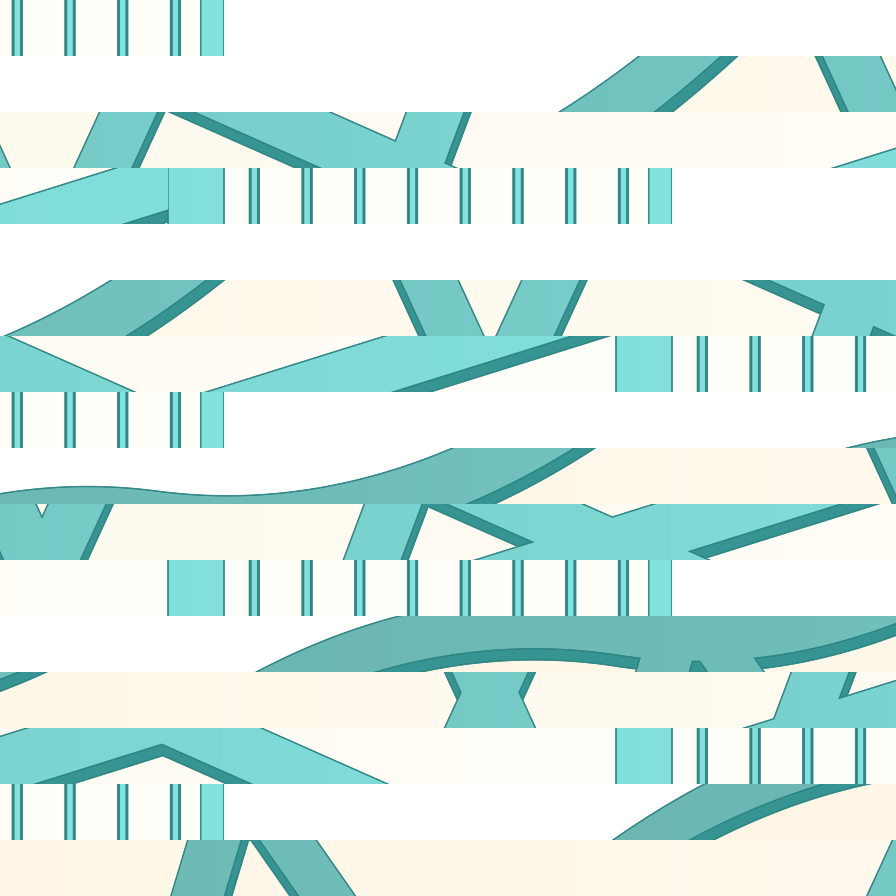
Reproduce this pattern procedurally as a Shadertoy shader.

```glsl
// Teal trusses, a swept beam and railings on cream, one long frieze wrapped into sixteen strips.

// Coverage of a signed distance, softened over one pixel
float cover(float d, float pixel) {
    return 1.0 - smoothstep(-0.5 * pixel, 0.5 * pixel, d);
}

// Straight beam: x = whole distance, y = lit face; the sign of shade picks the dark side
vec2 strut(vec2 p, vec2 through, vec2 dir, float halfWidth, float shade) {
    vec2 normal = normalize(vec2(dir.y, -dir.x));
    float s = dot(p - through, normal) * sign(shade);
    float whole = abs(s) - halfWidth;
    return vec2(whole, max(whole, s - halfWidth + abs(shade)));
}

// Distance below an S curve made of two parabolas
float swoop(vec2 p, vec2 middle, float reach) {
    float d = p.x - middle.x;
    float e = abs(d) - reach;
    float rise = sign(d) * 0.0011 * (reach * reach - e * e);
    return (p.y - middle.y - rise) / sqrt(1.0 + 4.84e-6 * e * e);
}

// Two posts with eight evenly spaced bars between them
vec2 railing(float u) {
    float posts = min(abs(u - 2280.0) - 24.0, abs(u - 2678.0) - 10.0);
    float x = u - 2330.0;
    float bars = abs(x - 45.2 * clamp(round(x / 45.2), 0.0, 7.0)) - 4.2;
    return min(vec2(posts), vec2(bars, bars + 1.2));
}

void mainImage(out vec4 fragColor, in vec2 fragCoord) {
    // The canvas is 768 units wide, each strip 48 units high
    vec2 q = fragCoord / iResolution.xy * 768.0;
    float pixel = 768.0 / iResolution.y;
    float down = 768.0 - q.y;
    float strip = floor(down / 48.0);

    // Unwrap the strips; every 2688 units the frieze steps down one slice
    float along = strip * 768.0 + q.x - 192.0;
    float slice = floor(along / 2688.0);
    vec2 p = vec2(along - slice * 2688.0, slice * 48.0 + down - strip * 48.0);

    // Swept beam
    float outer = swoop(p, vec2(711.0, 133.0), 60.0);
    float inner = swoop(p, vec2(720.0, 187.0), 70.0);
    vec2 shape = vec2(max(-outer, inner), max(-outer, inner + 9.5));

    // Legs below the beam
    vec2 legs = min(strut(p, vec2(763.0, 192.0), vec2(-0.3, 1.0), 25.0, 6.0),
                    strut(p, vec2(819.0, 192.0), vec2(0.7, 1.0), 23.0, -6.0));
    shape = min(shape, max(legs, vec2(172.0 - p.y)));

    // Steep cross and the post beside it
    for (float side = -1.0; side < 2.0; side += 2.0)
        shape = min(shape, strut(p, vec2(1380.0, 168.0), vec2(-0.46 * side, 1.0), 25.4, 5.5 * side));
    shape = min(shape, strut(p, vec2(1720.0, 0.0), vec2(-0.375, 1.0), 26.0, 5.5));

    // Shallow cross, ending at the railing
    vec2 brace = min(strut(p, vec2(1558.0, 0.0), vec2(1.0, 0.443), 27.9, -8.5),
                     strut(p, vec2(2154.0, 48.0), vec2(1.0, -0.313), 28.7, -9.5));
    shape = min(shape, max(brace, vec2(p.x - 2257.0)));
    shape = min(shape, railing(p.x));

    // Ground and beams brighten along the frieze
    float glow = smoothstep(300.0, 2600.0, p.x);
    vec3 cream = mix(vec3(1.0, 0.965, 0.9), vec3(1.0, 0.995, 0.975), glow);
    vec3 teal = mix(vec3(0.42, 0.715, 0.7), vec3(0.51, 0.885, 0.87), glow);

    vec3 color = mix(cream, vec3(1.0), cover(outer, pixel));
    color = mix(color, vec3(0.21, 0.585, 0.575), cover(shape.x, pixel));
    color = mix(color, teal, cover(shape.y, pixel));

    // Thin outlines around both faces
    float edge = min(abs(shape.x), abs(shape.y)) - 0.7;
    color = mix(color, vec3(0.17, 0.51, 0.5), 0.9 * cover(edge, pixel));
    fragColor = vec4(color, 1.0);
}
```
